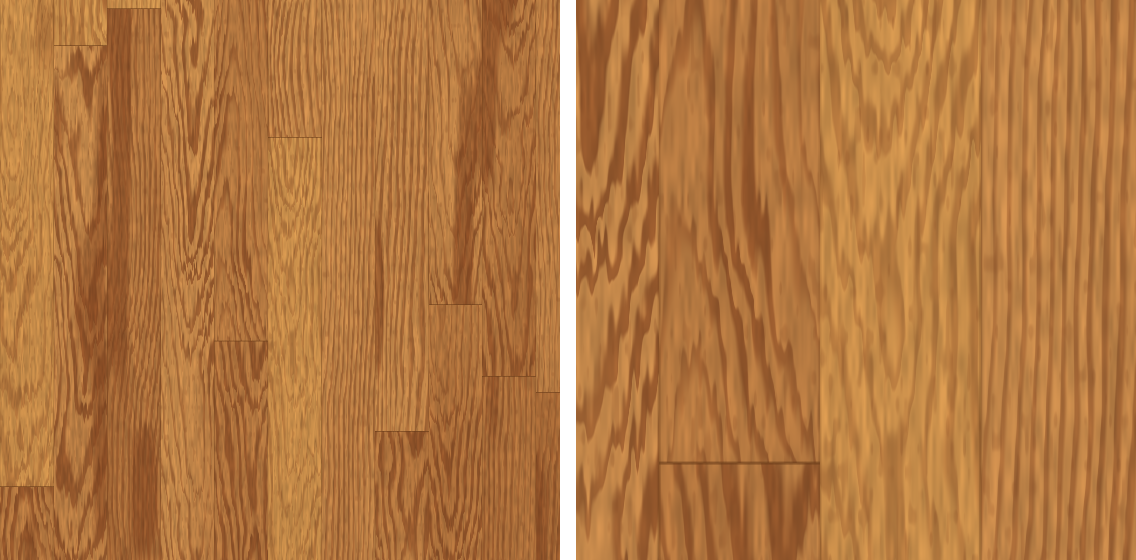
Left, the full canvas; right, a detail of the centre.
A three.js fragment shader for this texture:

```glsl
varying vec2 vUv;

const float PLANK_WIDTH = 0.0957;
const float PLANK_LENGTH = 1.4;
const vec3 STRAW = vec3(0.83, 0.605, 0.315);
const vec3 HONEY = vec3(0.765, 0.53, 0.29);
const vec3 AMBER = vec3(0.66, 0.42, 0.218);
const vec3 RUST = vec3(0.51, 0.275, 0.13);
const vec3 SEAM = vec3(0.42, 0.24, 0.10);

float hash(vec2 p) {
  return fract(sin(dot(p, vec2(127.1, 311.7))) * 43758.5453);
}

float noise(vec2 p) {
  vec2 cell = floor(p);
  vec2 f = fract(p);
  f = f * f * (3.0 - 2.0 * f);
  float low = mix(hash(cell), hash(cell + vec2(1.0, 0.0)), f.x);
  float high = mix(hash(cell + vec2(0.0, 1.0)), hash(cell + vec2(1.0, 1.0)), f.x);
  return mix(low, high, f.y);
}

// Growth ring count: nested arches near the heart, stripes away from it
float ringField(vec2 p, float heart, float rise, float density, float arch, vec2 seed) {
  float sway = noise(vec2(p.y * 3.0, 0.5) + seed) - 0.5;
  float x = p.x - heart + sway * mix(0.35, 0.5, arch);
  float rings = sqrt(x * x + 0.012) * density + rise * p.y;
  rings += (noise(vec2(p.x * 1.6, p.y * 4.0) + seed) - 0.5) * mix(2.4, 2.8, arch);
  rings += (noise(vec2(p.x * 4.0, p.y * 15.0) + seed) - 0.5) * mix(0.5, 1.0, arch);
  return rings;
}

// Dark latewood: slow onset, quick end
float latewood(float rings, float onset) {
  float t = fract(rings);
  return smoothstep(onset, onset + 0.28, t) * (1.0 - smoothstep(0.88, 1.0, t));
}

float seamLine(float distanceToEdge, float width) {
  return 1.0 - smoothstep(width * 0.4, width * 1.6, distanceToEdge);
}

void main() {
  // Plank layout
  float column = floor(vUv.x / PLANK_WIDTH);
  float across = fract(vUv.x / PLANK_WIDTH);
  float along = vUv.y / PLANK_LENGTH + hash(vec2(column, 4.7));
  vec2 board = vec2(column, floor(along));
  vec2 seed = vec2(hash(board + 3.1), hash(board + 8.6)) * 60.0;

  // Character of each board
  float arch = step(0.42, hash(board + 1.7));
  float side = hash(board + 5.3) < 0.5 ? -1.0 : 1.0;
  float heart = mix(side * (0.75 + 0.4 * hash(board + 2.9)),
                    0.6 * (hash(board + 2.9) - 0.5), arch);
  float rise = side * mix(2.5, 9.0, arch);
  float density = mix(8.5, 6.0, arch) + 2.0 * hash(board + 7.5);
  float pale = step(0.82, hash(board + 6.4));
  float stained = step(0.4, hash(board + 11.8));
  float tone = hash(board + 9.2);

  // Long fibres fray the ring edges
  vec2 fibreUv = vec2(vUv.x * 300.0, vUv.y * 24.0) + seed;
  float fibre = noise(fibreUv);
  float fineFibre = noise(fibreUv * vec2(1.6, 2.6) + 17.0);
  float fray = (fibre - 0.5) * 0.026 + (fineFibre - 0.5) * 0.016;
  vec2 grainUv = vec2(across - 0.5, vUv.y + fray);
  float rings = ringField(grainUv, heart, rise, density, arch, seed);

  // Rings, with patches of broader and stronger latewood
  float patchy = smoothstep(0.1, 0.9, noise(vec2(across * 2.0, vUv.y * 4.0) + seed + 31.0));
  float late = latewood(rings, mix(0.64, 0.34, patchy));
  float strength = mix(0.46, 0.62, arch) * mix(0.65, 1.2, patchy);
  strength *= mix(1.0, 0.55, pale);

  // Long heartwood stains
  vec2 stainUv = vec2(across * 2.4, grainUv.y * 3.2 + 0.6 * fray) + seed + 53.0;
  float stain = smoothstep(0.6, 0.72, noise(stainUv)) * stained;

  // Wood colour: board tone, slow drift and a light upper left
  float drift = noise(vec2(across * 1.3, vUv.y * 2.2) + seed + 71.0) - 0.5;
  float warmth = 0.09 + 0.6 * tone + 0.8 * drift;
  warmth += 0.4 * (0.5 - vUv.y) + 0.3 * (vUv.x - 0.5);
  vec3 color = mix(HONEY, AMBER, clamp(warmth, 0.0, 1.0));
  color = mix(color, STRAW, pale * 0.65 + 0.5 * clamp(-warmth, 0.0, 0.7));
  color = mix(color, RUST, clamp(late * strength, 0.0, 1.0));
  color = mix(color, RUST, stain * 0.62);

  // Fibres and open pores
  color *= 1.0 + 0.12 * (fibre - 0.5) + 0.16 * (fineFibre - 0.5);
  float pores = smoothstep(0.66, 0.92, noise(vec2(vUv.x * 400.0, vUv.y * 75.0) + seed));
  color = mix(color, RUST, pores * 0.22);

  // Seams between boards
  float sideGap = min(across, 1.0 - across) * PLANK_WIDTH;
  float endGap = min(fract(along), 1.0 - fract(along)) * PLANK_LENGTH;
  float sideStrength = 0.1 + 0.35 * noise(vec2(floor(vUv.x / PLANK_WIDTH + 0.5), vUv.y * 6.0));
  color = mix(color, SEAM, seamLine(sideGap, 0.0009) * sideStrength);
  color = mix(color, SEAM, seamLine(endGap, 0.0009) * 0.6);

  gl_FragColor = vec4(color, 1.0);
}
```
